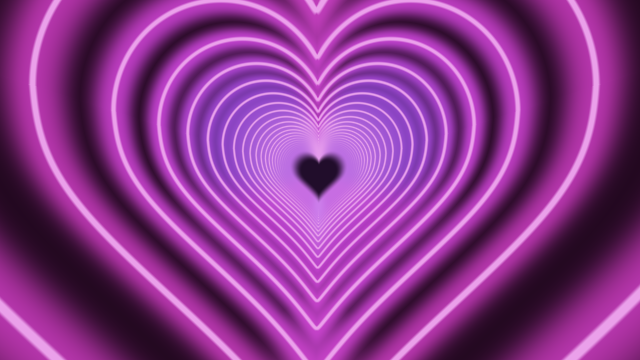
This background is drawn by a Shadertoy shader. Its source:

```glsl
// A tunnel of glowing neon hearts receding to a small dark heart.

// Layout, in canvas heights unless noted
const vec2 VANISH = vec2(0.4987, 0.512);      // vanishing point, canvas fraction
const float DEPTH = 1.988;                    // half width of a heart at depth 1
const float FIRST_DEPTH = 0.54;               // depth offset of the ring series
const float LEAN = 0.016;                     // slight sideways drift of near rings
const float LINE = 0.0115;                    // half thickness relative to ring size
const float CORE = 0.063;                     // half width of the dark heart

// Unit heart: elliptic lobes that round off into straight sides
const vec2 LOBE = vec2(0.47, 0.32);
const vec2 LOBE_RADII = vec2(0.53, 0.548);
const vec2 SIDE_NORMAL = vec2(0.67, -0.74);
const float SIDE_OFFSET = 0.66;
const float SIDE_ROUNDING = 7.5;              // higher is a tighter bend
const float TIP_STRETCH = 0.10;

// Palette
const vec3 SHADOW = vec3(0.13, 0.03, 0.12);
const vec3 CORE_DARK = vec3(0.13, 0.05, 0.17);
const vec3 ROSE = vec3(0.66, 0.18, 0.61);
const vec3 MAGENTA = vec3(0.72, 0.24, 0.79);
const vec3 VIOLET = vec3(0.54, 0.26, 0.78);
const vec3 LILAC = vec3(0.80, 0.49, 0.92);
const vec3 HALO = vec3(0.80, 0.27, 0.79);
const vec3 NEON = vec3(0.93, 0.65, 0.93);

// Size of the lobe ellipse, scaled about the origin, whose far rim meets p
float lobeSize(vec2 p) {
    vec2 q = p / LOBE_RADII, d = LOBE / LOBE_RADII;
    float qd = dot(q, d), qq = dot(q, q);
    return qq / (qd + sqrt(max(qd * qd - qq * (dot(d, d) - 1.0), 0.0)));
}

// Size of the lower half: a smooth maximum of the flank and the slanted side
float sideSize(vec2 p, float r) {
    float stretch = 1.0 + TIP_STRETCH * exp(-5.0 * p.x / r);
    float side = max(dot(p, SIDE_NORMAL) / (SIDE_OFFSET * stretch), 0.0);
    float top = max(p.x, side);
    float low = min(p.x, side) / top;
    return top * pow(1.0 + pow(low, SIDE_ROUNDING), 1.0 / SIDE_ROUNDING) / 1.005;
}

// Half width of the heart, scaled about the origin, that passes through p
float heartSize(vec2 p) {
    float r = length(p) + 1e-5;
    p.x = length(vec2(p.x + LEAN * r, 0.014 * r));
    return p.y > p.x * LOBE.y ? lobeSize(p) : sideSize(p, r);
}

void mainImage(out vec4 fragColor, in vec2 fragCoord) {
    float pixel = 1.0 / iResolution.y;
    vec2 p = (fragCoord - VANISH * iResolution.xy) * pixel;
    float radius = length(p) + 1e-4;
    vec2 dir = p / radius;

    // Heart size and its slope, to turn size differences into distances
    float size = max(heartSize(p), 0.01);
    vec2 e = vec2(0.004 * radius + 1e-4, 0.0);
    vec2 slope = vec2(heartSize(p + e.xy) - heartSize(p - e.xy),
                      heartSize(p + e.yx) - heartSize(p - e.yx)) / (2.0 * e.x);
    float steepness = max(length(slope), 0.5);

    // Nearest ring in perspective depth
    float depth = DEPTH / size - FIRST_DEPTH;
    float ring = max(round(depth), 1.0);
    float phase = abs(depth - ring);
    float ringSize = DEPTH / (ring + FIRST_DEPTH);
    float dist = abs(size - ringSize) / steepness;

    // Ambient colour: rose outside, violet above the middle, lilac at the core
    float column = exp(-pow((dir.x + LEAN) / 0.22, 2.0));
    float upper = smoothstep(-0.55, 0.15, dir.y);
    vec3 glow = mix(MAGENTA, ROSE, smoothstep(0.40, 0.80, size));
    glow = mix(glow, VIOLET, upper * (1.0 - column) * smoothstep(0.46, 0.27, size));
    glow = mix(glow, HALO, 0.5 * column * smoothstep(0.15, 0.4, size));
    glow = mix(glow, LILAC, smoothstep(0.29, 0.09, size) * (0.75 + 0.25 * column));
    float flare = exp(-pow((dir.x + LEAN) / 0.34, 2.0)) * smoothstep(0.0, 0.5, dir.y);
    glow = mix(glow, NEON, 0.75 * flare * smoothstep(0.26, 0.10, size));

    // Dark valleys between the outer rings, lit sooner below than above
    float reach = mix(0.345, 0.265, smoothstep(0.76, 0.84, size));
    float light = exp(-pow(phase / reach, 2.7));
    float lift = smoothstep(mix(0.64, 0.49, upper), 0.21, size);
    lift = max(lift, 0.85 * column);
    vec3 color = mix(SHADOW, glow, mix(light, 1.0, lift));

    // Neon lines with a narrow halo, fading where rings crowd together
    float gap = size * size / (DEPTH * steepness);
    float visible = smoothstep(1.2, 3.5, gap / pixel);
    float width = LINE * ringSize;
    float soft = 0.6 * pixel + 0.35 * width;
    float halo = exp(-dist / (0.045 * ringSize));
    color = mix(color, HALO, 0.45 * halo * smoothstep(0.18, 0.42, size));
    float line = 1.0 - smoothstep(width - soft, width + soft, dist);
    color = mix(color, NEON, line * visible * 0.95);

    // Blurred dark heart at the end of the tunnel
    color = mix(CORE_DARK, color, smoothstep(CORE * 0.74, CORE * 1.3, size));
    fragColor = vec4(color, 1.0);
}
```
